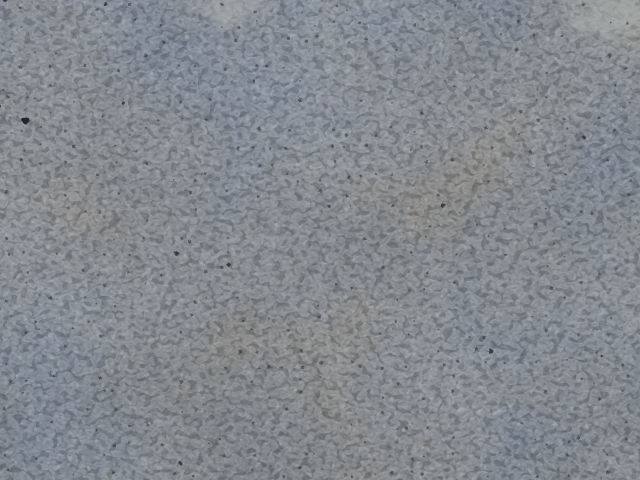
This texture is drawn by a Shadertoy shader. Its source:

```glsl
const vec3 STONE = vec3(0.541, 0.559, 0.576);
const vec3 COOL = vec3(-0.024, -0.010, 0.022);
const vec3 WARM = vec3(0.016, -0.002, -0.024);
const vec3 PALE = vec3(0.67, 0.69, 0.68);
const vec3 SOOT = vec3(0.12, 0.13, 0.14);

vec2 hash2(vec2 cell) {
    vec3 q = fract(cell.xyx * vec3(0.1031, 0.1030, 0.0973));
    q += dot(q, q.yzx + 33.33);
    return fract((q.xx + q.yz) * q.zy);
}

float cornerSlope(vec2 cell, vec2 offset) {
    float angle = 6.2832 * hash2(cell).x;
    return dot(vec2(cos(angle), sin(angle)), offset);
}

// Gradient noise, roughly -0.7 to 0.7
float gradientNoise(vec2 p) {
    vec2 i = floor(p), f = fract(p);
    vec2 u = f * f * f * (f * (f * 6.0 - 15.0) + 10.0);
    vec2 e = vec2(1.0, 0.0);
    float low = mix(cornerSlope(i, f), cornerSlope(i + e, f - e), u.x);
    float high = mix(cornerSlope(i + e.yx, f - e.yx), cornerSlope(i + 1.0, f - 1.0), u.x);
    return mix(low, high, u.y);
}

// Each layer gets its own direction and offset
float layer(vec2 p, float scale, float angle) {
    float c = cos(angle), s = sin(angle);
    return gradientNoise(mat2(c, s, -s, c) * p * scale + 40.0 + 17.3 * angle);
}

float fractalNoise(vec2 p, float scale, float angle) {
    float sum = 0.0, weight = 1.0;
    for (int i = 0; i < 4; i++) {
        sum += weight * layer(p, scale, angle + float(i));
        scale *= 2.1;
        weight *= 0.5;
    }
    return sum;
}

// Irregular dots scattered one per chosen cell
float specks(vec2 p, float cells, float share, float radius, float pixel) {
    vec2 g = p * cells + 60.0;
    vec2 id = floor(g);
    vec2 place = 0.2 + 0.6 * hash2(id);
    vec2 traits = hash2(id + 91.0);
    float size = radius * (0.5 + traits.y);
    float d = length(fract(g) - place) / cells;
    d += size * 0.8 * layer(p, 0.8 / radius, 0.4);
    return step(traits.x, share) * (1.0 - smoothstep(size - pixel, size + pixel, d));
}

// Soft worn patch with a ragged outline
float patchMask(vec2 p, vec2 centre, vec2 size) {
    float d = length((p - centre) / size) + 0.8 * fractalNoise(p, 16.0, 1.7);
    return 1.0 - smoothstep(0.2, 1.2, d);
}

void mainImage(out vec4 fragColor, in vec2 fragCoord) {
    vec2 p = fragCoord / iResolution.y;
    float width = iResolution.x / iResolution.y;
    float pixel = 0.8 / iResolution.y;

    // Broad clouds of tone and tint
    float cloud = fractalNoise(p, 3.0, 0.6);
    float tint = fractalNoise(p, 2.4, 2.3);
    vec3 color = STONE + 0.035 * cloud + 0.018 * (p.y - 0.5);
    color += COOL * smoothstep(-0.1, 0.6, tint) + WARM * smoothstep(0.1, 0.7, -tint);

    // Mineral grains, slightly flattened, with ragged edges
    vec2 warp = vec2(layer(p, 60.0, 0.9), layer(p, 60.0, 2.8));
    vec2 q = p * vec2(0.85, 1.1) + 0.006 * warp;
    float flakes = smoothstep(0.02, 0.26, layer(q, 78.0, 0.3));
    float crystals = smoothstep(0.12, 0.4, layer(q, 95.0, 1.2));
    float brown = smoothstep(-0.2, 0.4, layer(p, 28.0, 2.0));
    color -= flakes * mix(vec3(0.088, 0.086, 0.080), vec3(0.072, 0.082, 0.090), brown);
    color += 0.035 * crystals;
    color += 0.045 * layer(p, 34.0, 1.5) + 0.085 * layer(q, 145.0, 0.7);

    // Worn pale patches along the upper edge
    float worn = patchMask(p, vec2(0.36 * width, 0.985), vec2(0.075, 0.07));
    worn = max(worn, patchMask(p, vec2(0.96 * width, 0.975), vec2(0.13, 0.08)));
    color = mix(color, PALE, 0.6 * worn);

    // Dark pits and bright glints
    color = mix(color, SOOT, 0.5 * specks(p, 31.0, 0.3, 0.0025, pixel));
    color = mix(color, SOOT, 0.75 * specks(p + 3.7, 9.0, 0.1, 0.0035, pixel));
    color = mix(color, PALE, 0.55 * specks(p + 8.1, 26.0, 0.28, 0.003, pixel));

    // One larger pit
    float pit = length(p - vec2(0.04 * width, 0.748)) + 0.004 * layer(p, 130.0, 0.2);
    color = mix(color, SOOT, 0.95 * (1.0 - smoothstep(0.006, 0.009, pit)));

    fragColor = vec4(clamp(color, 0.0, 1.0), 1.0);
}
```
